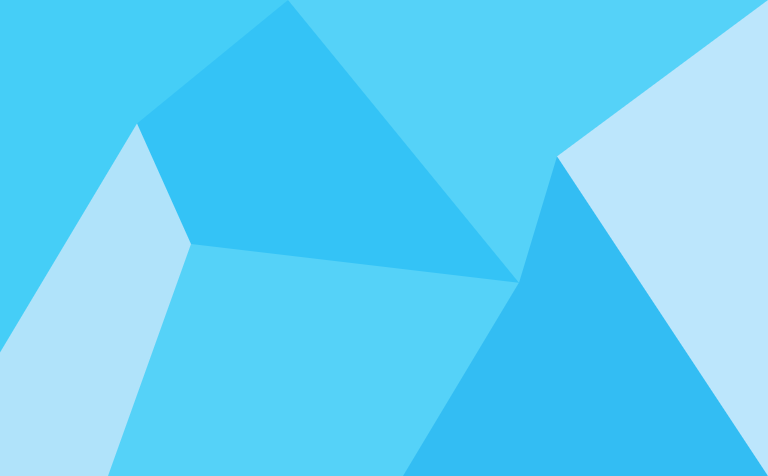
A WebGL 1 fragment shader for this background:

```glsl
precision highp float;

uniform vec2 u_resolution;

// Signed distance to the line a-b, positive on its left side
float leftOf(vec2 p, vec2 a, vec2 b) {
  vec2 along = normalize((b - a) * u_resolution);
  return dot((p - a) * u_resolution, vec2(-along.y, along.x));
}

// Smooth coverage of convex shapes with counterclockwise corners
float triangle(vec2 p, vec2 a, vec2 b, vec2 c) {
  float inside = min(leftOf(p, a, b), min(leftOf(p, b, c), leftOf(p, c, a)));
  return clamp(inside + 0.5, 0.0, 1.0);
}

float quad(vec2 p, vec2 a, vec2 b, vec2 c, vec2 d) {
  float inside = min(min(leftOf(p, a, b), leftOf(p, b, c)),
                     min(leftOf(p, c, d), leftOf(p, d, a)));
  return clamp(inside + 0.5, 0.0, 1.0);
}

void main() {
  vec2 p = gl_FragCoord.xy / u_resolution;

  // Light blue ground with a cyan upper left corner
  vec3 color = vec3(0.333, 0.822, 0.973);
  color = mix(color, vec3(0.271, 0.808, 0.969),
              triangle(p, vec2(0.0), vec2(0.375, 1.0), vec2(0.0, 1.0)));

  // Central blue facet, tucked under the pale one beside it
  color = mix(color, vec3(0.204, 0.765, 0.965),
              quad(p, vec2(0.375, 1.0), vec2(0.1784, 0.7406),
                   vec2(0.2, 0.4967), vec2(0.6758, 0.4059)));

  // Pale left facet
  color = mix(color, vec3(0.69, 0.89, 0.98),
              quad(p, vec2(-0.0962, 0.0), vec2(0.1406, 0.0),
                   vec2(0.2487, 0.4874), vec2(0.1784, 0.7406)));

  // Deep blue lower right facet from two overlapping parts
  float deepFacet = max(
    quad(p, vec2(0.6758, 0.4059), vec2(1.0, 0.0), vec2(1.0, 0.8), vec2(0.7253, 0.6715)),
    triangle(p, vec2(0.5247, 0.0), vec2(1.0, 0.0), vec2(0.766, 0.649)));
  color = mix(color, vec3(0.2, 0.741, 0.953), deepFacet);

  // Pale right facet
  color = mix(color, vec3(0.737, 0.902, 0.988),
              triangle(p, vec2(0.7253, 0.6715), vec2(1.0, 0.0), vec2(1.0)));

  gl_FragColor = vec4(color, 1.0);
}
```
